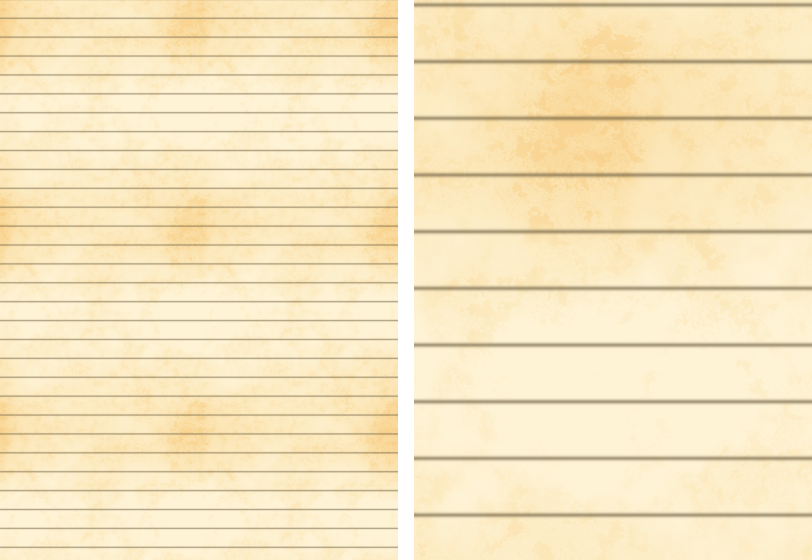
Left, the full canvas; right, a detail of the centre.
Reproduce this pattern procedurally as a WebGL 2 fragment shader.

```glsl
#version 300 es
precision highp float;

#define LINE_PITCH 0.03374
#define FIRST_LINE 0.0326
#define LINE_WIDTH 0.0014
#define LINE_SOFTNESS 0.0009
#define TILES vec2(2.0, 2.743)
#define STAIN_ROW 0.143
#define CLOUDS 0.5
#define FLECKS 0.46
#define CREAM vec3(0.996, 0.953, 0.835)
#define STRAW vec3(0.982, 0.873, 0.65)
#define AMBER vec3(0.965, 0.77, 0.46)
#define INK vec3(0.43, 0.37, 0.25)

uniform vec2 u_resolution;
out vec4 fragColor;

// Unit gradient for a lattice cell
vec2 gradient(vec2 cell) {
    vec3 q = fract(cell.xyx * vec3(0.1031, 0.1030, 0.0973));
    q += dot(q, q.yzx + 33.33);
    float angle = 6.28318 * fract((q.x + q.y) * q.z);
    return vec2(cos(angle), sin(angle));
}

// Gradient noise that wraps after a whole number of cells
float wrappedNoise(vec2 p, float period) {
    vec2 cell = floor(p);
    vec2 f = p - cell;
    vec2 w = f * f * f * (f * (f * 6.0 - 15.0) + 10.0);
    vec4 corner;
    for (int i = 0; i < 4; i++) {
        vec2 o = vec2(i & 1, i >> 1);
        corner[i] = dot(gradient(mod(cell + o, period) + period), f - o);
    }
    return mix(mix(corner.x, corner.y, w.x), mix(corner.z, corner.w, w.x), w.y);
}

float wrappedFbm(vec2 tile, float period, float roughness) {
    float sum = 0.0;
    float gain = 0.6;
    for (int i = 0; i < 4; i++) {
        sum += gain * wrappedNoise(tile * period, period);
        period *= 2.0;
        gain *= roughness;
    }
    return sum;
}

// Soft elliptical spot repeated once per tile
float spot(vec2 tile, vec2 center, vec2 radius) {
    vec2 d = (fract(tile - center + 0.5) - 0.5) / radius;
    return exp(-dot(d, d));
}

// Aged paper: broad stains, soft clouds and ragged amber flecks
vec3 paper(vec2 uv) {
    vec2 tile = vec2(uv.x, 1.0 - uv.y) * TILES - vec2(0.0, STAIN_ROW);
    float clouds = wrappedFbm(tile, 5.0, 0.6);
    float grain = wrappedFbm(tile + 0.02 * clouds + 0.37, 22.0, 0.72);
    float blotches = smoothstep(0.0, 0.2, grain);
    float veins = 1.0 - smoothstep(0.0, 0.1, abs(grain + 0.12));

    float stain = spot(tile, vec2(0.0), vec2(0.19, 0.21));
    float glow = spot(tile, vec2(0.0, 0.32), vec2(0.28, 0.13));
    float band = cos(6.28318 * (tile.y + 0.06));
    float drift = wrappedNoise(uv * 3.0 + 0.4, 64.0);
    float rim = smoothstep(0.42, 0.5, abs(uv.x - 0.5));

    float age = 0.24 + 0.54 * stain - 0.36 * glow + 0.17 * band
              + 0.16 * drift + 0.18 * rim;
    float patches = smoothstep(-0.35, 0.3, clouds + 0.2 * stain - 0.15 * glow);
    float flecks = (blotches + 0.5 * veins) * patches * (0.7 + 0.4 * stain);
    float tone = age + CLOUDS * clouds + FLECKS * flecks;
    vec3 color = mix(CREAM, STRAW, clamp(tone, 0.0, 1.0));
    return mix(color, AMBER, 0.7 * clamp(tone - 0.85, 0.0, 1.0));
}

// Soft ruled lines that keep their total ink at any size
float ruling(float fromTop, float pixel) {
    float row = (fromTop - FIRST_LINE) / LINE_PITCH;
    float d = (row - floor(row + 0.5)) * LINE_PITCH;
    float spread = length(vec2(LINE_SOFTNESS, 0.35 * pixel));
    float peak = min(LINE_WIDTH / (2.507 * spread), 1.0);
    return peak * exp(-0.5 * d * d / (spread * spread));
}

void main() {
    vec2 uv = gl_FragCoord.xy / u_resolution;
    float ink = ruling(1.0 - uv.y, 1.0 / u_resolution.y);
    fragColor = vec4(mix(paper(uv), INK, ink), 1.0);
}
```
